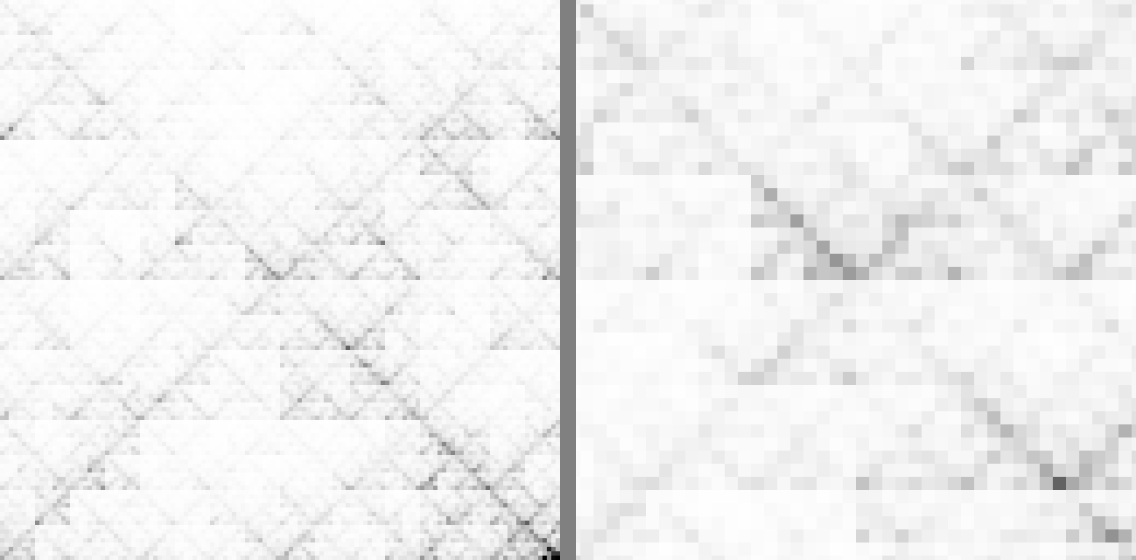
Left, the full canvas; right, a detail of the centre.
Write a WebGL 1 fragment shader that draws this pattern.

```glsl
precision highp float;
// Grey grain gathered into diagonal streaks: a multiplicative cascade on a quadtree.
// Each level halves the cells and scales their ink, favouring lower quadrants and
// quadrants that continue the parent's diagonal, with a random factor per node.

uniform vec2 u_resolution;

const int LEVELS = 7;
const float GRID = 128.0;          // cells per side, 2 to the power LEVELS
const float MEDIAN_INK = 0.034;
const float BOTTOM_BIAS = 0.21;    // log gain of lower quadrants
const float DIAGONAL_BIAS = 0.26;  // log gain for keeping the diagonal
const float RANDOM_SPREAD = 0.36;  // half range of the random log gain
const float SEED = 17.0;

float hash(vec3 p) {
  p = fract(p * vec3(0.1031, 0.1030, 0.0973));
  p += dot(p, p.yzx + 33.33);
  return fract((p.x + p.y) * p.z);
}

// Log gain of one quadtree node; quadrant holds its x and y bits.
float nodeGain(vec2 node, vec2 quadrant, float level) {
  float vertical = BOTTOM_BIAS * (1.0 - 2.0 * quadrant.y);
  float random = RANDOM_SPREAD * (2.0 * hash(vec3(node, level + SEED)) - 1.0);
  return vertical + random;
}

// Ink of one finest cell, accumulated from the coarsest level down.
float cellInk(vec2 cell) {
  float logInk = log(MEDIAN_INK);
  float size = GRID;
  float previousDiagonal = 0.5;    // neutral: the root has no diagonal
  for (int i = 0; i < LEVELS; i++) {
    size *= 0.5;
    vec2 node = floor(cell / size);
    vec2 quadrant = mod(node, 2.0);
    float diagonal = abs(quadrant.x - quadrant.y);
    float agreement = 1.0 - 2.0 * abs(diagonal - previousDiagonal);
    logInk += nodeGain(node, quadrant, float(i)) + DIAGONAL_BIAS * agreement;
    previousDiagonal = diagonal;
  }
  return min(exp(logInk), 1.0);
}

// Box filter over one pixel, so cell edges stay smooth at any size.
float filteredInk(vec2 p, vec2 pixel) {
  vec2 lower = floor(p - 0.5 * pixel);
  vec2 upper = floor(p + 0.5 * pixel);
  vec2 cover = clamp((p + 0.5 * pixel - upper) / pixel, 0.0, 1.0);
  float bottomRow = mix(cellInk(lower), cellInk(vec2(upper.x, lower.y)), cover.x);
  float topRow = mix(cellInk(vec2(lower.x, upper.y)), cellInk(upper), cover.x);
  return mix(bottomRow, topRow, cover.y);
}

void main() {
  vec2 pixel = GRID / u_resolution;
  float ink = filteredInk(gl_FragCoord.xy * pixel, pixel);
  gl_FragColor = vec4(vec3(1.0 - ink), 1.0);
}
```
